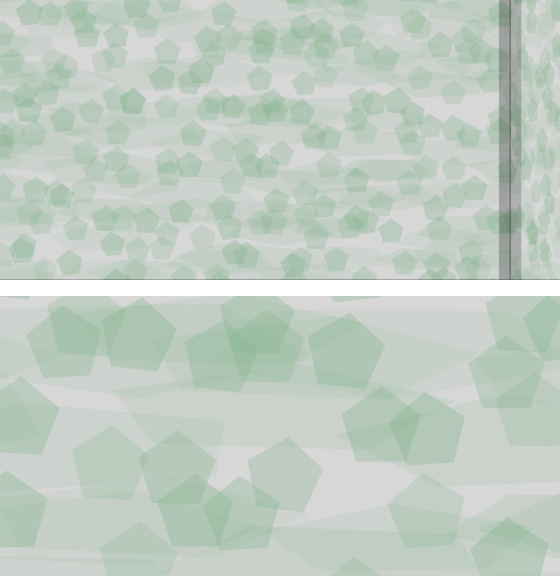
Top, the full canvas; bottom, a detail of the centre.
A Shadertoy shader for this background:

```glsl
const float TAU = 6.2831853;
const vec3 PAPER = vec3(0.845, 0.843, 0.845);
const vec3 GREEN = vec3(0.50, 0.70, 0.54);
const float SEAM = 1.822;

vec3 hash3(vec2 cell, float seed) {
    vec3 h = fract(vec3(cell.xyx + seed) * vec3(0.1031, 0.1030, 0.0973));
    h += dot(h, h.yxz + 33.33);
    return fract((h.xxy + h.yzz) * h.zyx);
}

mat2 rotation(float angle) {
    float c = cos(angle), s = sin(angle);
    return mat2(c, s, -s, c);
}

// Distance to a pentagon of unit circumradius, one corner pointing up
float pentagon(vec2 p) {
    float sector = TAU / 5.0;
    float angle = mod(atan(p.x, p.y), sector) - 0.5 * sector;
    return length(p) * cos(angle) - cos(0.5 * sector);
}

// Share of light left after layers of scattered translucent pentagons
float scatter(vec2 p, vec2 cellSize, vec2 radius, float sizeSpread,
              float maxTurn, vec2 opacityRange, float seed) {
    vec2 home = floor(p / cellSize);
    float light = 1.0;
    for (int j = -2; j <= 2; j++) {
        for (int i = -2; i <= 2; i++) {
            vec2 cell = home + vec2(i, j);
            vec3 place = hash3(cell, seed);
            vec3 look = hash3(cell, seed + 57.3);
            vec2 center = (cell + 0.5 + 1.2 * (place.xy - 0.5)) * cellSize;
            vec2 size = radius * (1.0 + sizeSpread * (2.0 * look.x - 1.0));
            vec2 local = rotation(maxTurn * (2.0 * place.z - 1.0)) * ((p - center) / size);
            float blur = 0.7 / (iResolution.y * size.y);
            float cover = 1.0 - smoothstep(-blur, blur, pentagon(local));
            light *= 1.0 - cover * mix(opacityRange.x, opacityRange.y, look.y);
        }
    }
    return light;
}

// Soft-edged strip between two positions
float strip(float x, float start, float end) {
    float blur = 0.5 / iResolution.y;
    return smoothstep(start - blur, start + blur, x)
         * (1.0 - smoothstep(end - blur, end + blur, x));
}

// Horizontal compression beyond the seam
vec2 squeeze(vec2 p, float amount) {
    return vec2(p.x + max(p.x - SEAM, 0.0) * (amount - 1.0), p.y);
}

void mainImage(out vec4 fragColor, in vec2 fragCoord) {
    vec2 p = fragCoord / iResolution.y;

    // Wide pale shards below small upright pentagons
    float shards = scatter(squeeze(p, 6.0), vec2(0.20, 0.12), vec2(0.21, 0.053),
                           0.22, 3.1, vec2(0.10, 0.16), 11.0);
    float leaves = scatter(squeeze(p, 2.2), vec2(0.105), vec2(0.049),
                           0.05, 0.12, vec2(0.20, 0.34), 83.0);
    vec3 color = mix(GREEN, PAPER, shards * leaves);

    // Shaded fold with a thin dark seam
    color *= 1.0 - 0.235 * strip(p.x, 1.782, SEAM);
    color *= 1.0 - 0.18 * strip(p.x, SEAM, 1.862);
    color *= 1.0 - 0.38 * strip(p.x, SEAM - 0.002, SEAM + 0.002);

    // Fine lower edge
    color *= 1.0 - 0.25 * strip(p.y, -0.1, 0.003);

    fragColor = vec4(color, 1.0);
}
```
